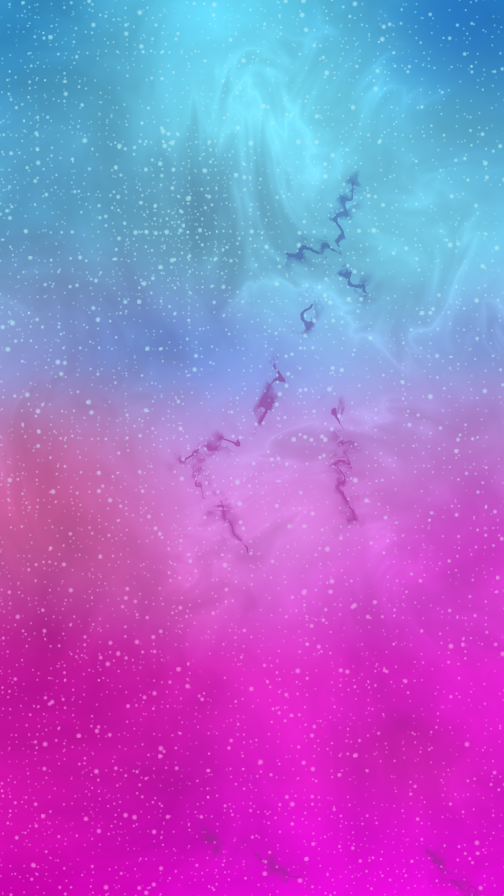
Reproduce this background procedurally as a WebGL 1 fragment shader.

```glsl
precision highp float;
// A starry nebula fading from cyan at the top through lilac to magenta.
// Three vertical colour ramps are blended sideways and tinted by soft glows,
// then mottled sine clouds, broken dark veins and cellular stars are added.
uniform vec2 u_resolution;

#define WARP 0.04
#define CLOUD_CONTRAST 0.13
#define WISP_LIGHT 0.11
#define VEIN_WIDTH 0.0021
#define VEIN_STRENGTH 0.58
#define STAR_LAYERS 4
#define STAR_LIGHT 0.62

float hash(vec2 p) {
  return fract(sin(dot(p, vec2(127.1, 311.7))) * 4375.85);
}

// Layered sines, each octave rotated and bent by itself; about -1 to 1
float clouds(vec2 p) {
  float sum = 0.0, amp = 0.52;
  for (int i = 0; i < 6; i++) {
    p = mat2(0.8, 0.6, -0.6, 0.8) * p * 1.78 + 1.7;
    p += 0.45 * sin(p.yx * 1.2 + float(i));
    sum += amp * sin(p.x) * cos(p.y);
    amp *= 0.64;
  }
  return sum;
}

// Five evenly spaced colours from bottom to top
vec3 ramp(float y, vec3 a, vec3 b, vec3 c, vec3 d, vec3 e) {
  float t = clamp(y, 0.0, 1.0) * 4.0;
  vec3 col = mix(a, b, clamp(t, 0.0, 1.0));
  col = mix(col, c, clamp(t - 1.0, 0.0, 1.0));
  col = mix(col, d, clamp(t - 2.0, 0.0, 1.0));
  return mix(col, e, clamp(t - 3.0, 0.0, 1.0));
}

vec3 glow(vec3 col, vec2 uv, vec2 center, vec2 size, vec3 tint, float amount) {
  vec2 q = (uv - center) / size;
  return mix(col, tint, amount * exp(-dot(q, q)));
}

float segment(vec2 p, vec2 a, vec2 b) {
  vec2 ab = b - a;
  return length(p - a - ab * clamp(dot(p - a, ab) / dot(ab, ab), 0.0, 1.0));
}

// Thin ragged filaments with flecks scattered beside them
float veins(vec2 p) {
  vec2 q = p + 0.012 * vec2(clouds(p * 17.0), clouds(p * 17.0 + 7.0));
  q += 0.004 * sin(p.yx * 230.0 + 3.0 * sin(p * 97.0));
  float d = segment(q, vec2(0.395, 0.79), vec2(0.375, 0.725));
  d = min(d, segment(q, vec2(0.375, 0.725), vec2(0.325, 0.718)));
  d = min(d, segment(q, vec2(0.35, 0.665), vec2(0.342, 0.635)));
  d = min(d, segment(q, vec2(0.315, 0.59), vec2(0.29, 0.54)));
  d = min(d, segment(q, vec2(0.26, 0.515), vec2(0.21, 0.487)));
  d = min(d, 0.001 + segment(q, vec2(0.375, 0.70), vec2(0.405, 0.675)));
  d = min(d, 0.002 + segment(q, vec2(0.375, 0.54), vec2(0.39, 0.42)));
  d = min(d, 0.002 + segment(q, vec2(0.22, 0.47), vec2(0.27, 0.385)));
  d = min(d, 0.001 + segment(q, vec2(0.23, 0.07), vec2(0.34, 0.015)));
  d = min(d, 0.001 + segment(q, vec2(0.48, 0.045), vec2(0.53, 0.005)));
  float gaps = clouds(p * 24.0 + 3.0);
  float width = VEIN_WIDTH * (1.0 + 1.3 * gaps);
  float core = 1.0 - smoothstep(width - 0.0012, width + 0.0018, d);
  float flecks = smoothstep(0.0, 0.35, clouds(p * 38.0)) * exp(-d * d * 9000.0);
  return core * smoothstep(-0.7, -0.1, gaps) + 0.75 * flecks + 0.15 * exp(-d * d * 3000.0);
}

// One star in each grid cell, few of them large
float stars(vec2 p, float density) {
  float light = 0.0, pixel = 1.0 / u_resolution.y;
  for (int i = 0; i < STAR_LAYERS; i++) {
    float scale = 40.0 + 30.0 * float(i);
    vec2 g = p * scale + 13.7 * float(i), id = floor(g);
    vec2 spot = 0.25 + 0.5 * vec2(hash(id), hash(id + 41.3));
    float size = hash(id + 17.9);
    float radius = 0.0008 + 0.0025 * pow(size, 11.0);
    float d = length(g - id - spot) / scale;
    float disc = 1.0 - smoothstep(radius * 0.3, radius + pixel, d);
    light += disc * step(hash(id + 73.1), density) * (0.25 + 0.75 * size);
  }
  return min(light, 1.0);
}

void main() {
  vec2 uv = gl_FragCoord.xy / u_resolution;
  vec2 p = gl_FragCoord.xy / u_resolution.y;
  float broad = clouds(p * 3.2), fine = clouds(p * 6.5 + 4.0);
  vec2 w = uv + WARP * vec2(fine, 0.7 * broad + 0.3 * fine);

  // Base ramps for the left, middle and right
  vec3 left = ramp(w.y, vec3(0.84, 0.02, 0.72), vec3(0.81, 0.15, 0.62),
    vec3(0.69, 0.48, 0.70), vec3(0.37, 0.66, 0.83), vec3(0.27, 0.64, 0.81));
  vec3 middle = ramp(w.y, vec3(0.91, 0.04, 0.86), vec3(0.86, 0.18, 0.76),
    vec3(0.68, 0.54, 0.82), vec3(0.43, 0.74, 0.86), vec3(0.37, 0.79, 0.90));
  vec3 right = ramp(w.y, vec3(0.88, 0.04, 0.83), vec3(0.86, 0.13, 0.79),
    vec3(0.72, 0.50, 0.82), vec3(0.41, 0.74, 0.87), vec3(0.21, 0.56, 0.80));
  vec3 col = mix(left, middle, smoothstep(0.0, 0.55, w.x));
  col = mix(col, right, smoothstep(0.45, 1.0, w.x));

  // Soft glows and shadows
  col = glow(col, w, vec2(0.55, 0.88), vec2(0.32, 0.09), vec3(0.43, 0.81, 0.89), 0.8);
  col = glow(col, w, vec2(0.43, 0.75), vec2(0.19, 0.08), vec3(0.35, 0.55, 0.67), 0.85);
  col = glow(col, w, vec2(0.78, 0.74), vec2(0.24, 0.11), vec3(0.44, 0.78, 0.88), 0.8);
  col = glow(col, w, vec2(0.36, 0.61), vec2(0.28, 0.055), vec3(0.40, 0.54, 0.82), 0.85);
  col = glow(col, w, vec2(0.98, 0.63), vec2(0.16, 0.05), vec3(0.43, 0.53, 0.77), 0.7);
  col = glow(col, w, vec2(0.62, 0.53), vec2(0.25, 0.05), vec3(0.67, 0.55, 0.83), 0.6);
  col = glow(col, w, vec2(0.58, 0.43), vec2(0.32, 0.085), vec3(0.82, 0.48, 0.83), 0.85);
  col = glow(col, w, vec2(0.28, 0.34), vec2(0.22, 0.06), vec3(0.82, 0.38, 0.73), 0.6);
  col = glow(col, w, vec2(0.05, 0.42), vec2(0.24, 0.10), vec3(0.82, 0.36, 0.61), 0.8);
  col = glow(col, w, vec2(0.97, 0.37), vec2(0.24, 0.07), vec3(0.88, 0.21, 0.83), 0.75);
  col = glow(col, w, vec2(0.08, 0.19), vec2(0.34, 0.10), vec3(0.77, 0.06, 0.63), 0.75);
  col = glow(col, w, vec2(0.80, 0.14), vec2(0.16, 0.05), vec3(0.82, 0.15, 0.68), 0.65);
  col = glow(col, w, vec2(1.0, 1.0), vec2(0.22, 0.11), vec3(0.12, 0.41, 0.69), 0.8);
  col = glow(col, w, vec2(0.0, 0.97), vec2(0.18, 0.08), vec3(0.16, 0.51, 0.74), 0.75);

  // Cloud shading and bright wisps
  float upper = smoothstep(0.2, 0.65, uv.y);
  col *= 1.0 + CLOUD_CONTRAST * (0.7 * broad + 0.8 * fine);
  float wisp = pow(max(1.0 - abs(fine), 0.0), 6.0) * smoothstep(-0.3, 0.6, broad);
  col += WISP_LIGHT * wisp * mix(vec3(0.3, 0.15, 0.4), vec3(0.6, 0.9, 0.9), upper);

  // Dark veins, then stars gathered on the left and in the upper cluster
  vec3 veinColor = mix(vec3(0.58, 0.16, 0.55), vec3(0.24, 0.34, 0.62), smoothstep(0.5, 0.72, uv.y));
  col = mix(col, veinColor, VEIN_STRENGTH * min(veins(p), 1.0));
  vec2 cluster = (uv - vec2(0.37, 0.75)) / vec2(0.14, 0.07);
  float density = 0.36 - 0.12 * uv.x + 0.4 * exp(-dot(cluster, cluster));
  vec3 starColor = mix(vec3(1.0, 0.60, 0.92), vec3(0.72, 0.95, 0.98), upper);
  col = mix(col, starColor, STAR_LIGHT * stars(p, density));
  gl_FragColor = vec4(clamp(col, 0.0, 1.0), 1.0);
}
```
